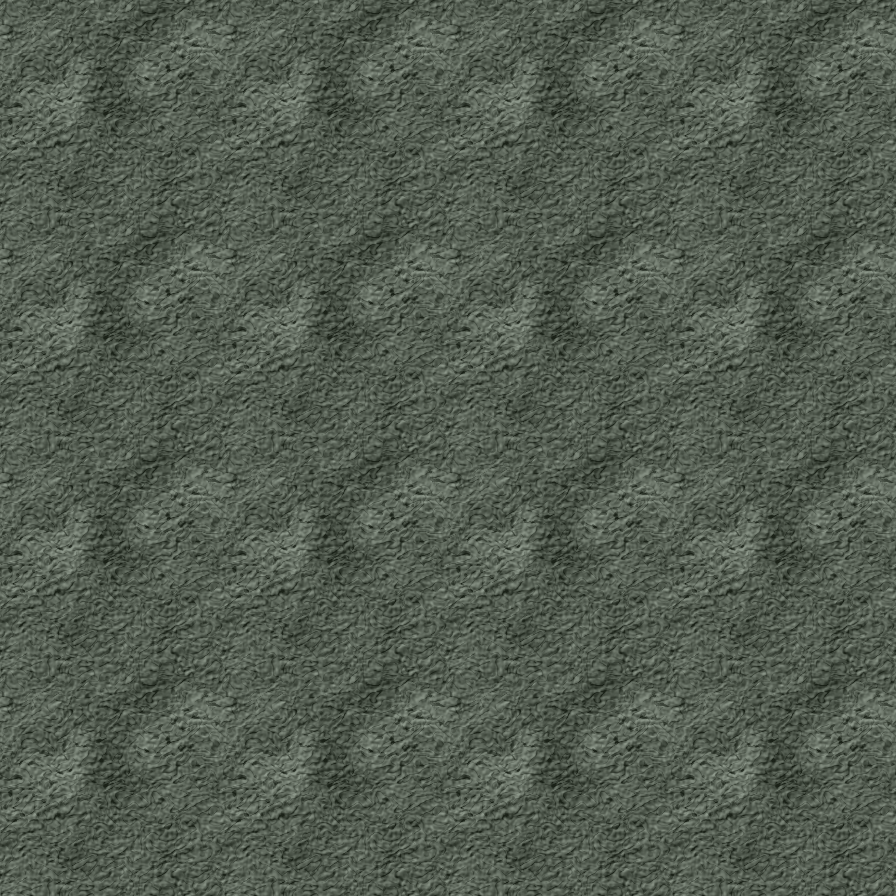
This texture is drawn by a three.js fragment shader. Its source:

```glsl
varying vec2 vUv;

float hash(vec2 p) {
  vec3 q = fract(p.xyx * vec3(0.1031, 0.1030, 0.0973));
  q += dot(q, q.yzx + 33.33);
  return fract((q.x + q.y) * q.z);
}

// Slope at a lattice corner, wrapped to the tile
float corner(vec2 cell, vec2 offset, vec2 cells) {
  float angle = 6.2832 * hash(floor(mod(cell + 0.5, cells)));
  return dot(vec2(cos(angle), sin(angle)), offset);
}

// Gradient noise around 0.5 with a whole number of cells per tile
float noise(vec2 p, vec2 cells) {
  p *= cells;
  vec2 i = floor(p), f = fract(p);
  vec2 u = f * f * f * (f * (f * 6.0 - 15.0) + 10.0);
  vec2 r = vec2(1.0, 0.0), up = vec2(0.0, 1.0);
  float low = mix(corner(i, f, cells), corner(i + r, f - r, cells), u.x);
  float high = mix(corner(i + up, f - up, cells), corner(i + 1.0, f - 1.0, cells), u.x);
  return 0.5 + 0.7 * mix(low, high, u.y);
}

float fbm(vec2 p, float cells) {
  float sum = 0.0, amp = 0.5;
  for (int i = 0; i < 4; i++) {
    sum += amp * noise(p, vec2(cells));
    cells *= 2.0;
    amp *= 0.5;
  }
  return sum / 0.9375;
}

// Integer skew keeps the slanted grain periodic
vec2 skew(vec2 p) {
  return vec2(p.x + p.y, 2.0 * p.y - p.x);
}

vec2 wrapOffset(vec2 p, vec2 center) {
  return fract(p - center + 0.5) - 0.5;
}

// Slanted patch with a fairly firm rim
float patchMask(vec2 p, vec2 center, vec2 radius, float slant) {
  vec2 d = wrapOffset(p, center);
  d.y -= slant * d.x;
  return 1.0 - smoothstep(0.6, 1.1, length(d / radius));
}

float height(vec2 p) {
  float grain = noise(skew(p), vec2(7.0, 19.0));
  float bumps = noise(p, vec2(29.0, 35.0));
  float grit = noise(p, vec2(53.0, 61.0));
  return 0.28 * grain + 0.4 * bumps + 0.5 * grit;
}

// Thin line where the noise crosses its middle value
float crack(vec2 p, vec2 cells, float width) {
  return 1.0 - smoothstep(0.0, width, abs(noise(p, cells) - 0.5));
}

void main() {
  vec2 tile = vUv * 4.0;
  vec2 warp = vec2(fbm(tile, 7.0), fbm(tile + 0.37, 7.0)) - 0.5;
  vec2 p = tile + 0.06 * warp;
  vec2 ragged = tile + 0.25 * warp;

  // Pale slabs, the second broken off along its right side
  float upperSlab = patchMask(ragged, vec2(0.82, 0.77), vec2(0.23, 0.12), 0.4);
  float lowerSlab = patchMask(ragged, vec2(0.22, 0.53), vec2(0.29, 0.17), 0.55);
  lowerSlab *= 1.0 - smoothstep(0.15, 0.18, wrapOffset(ragged, vec2(0.22, 0.53)).x);
  float slabs = max(upperSlab, lowerSlab);
  float ledge = patchMask(ragged, vec2(0.2, 0.84), vec2(0.36, 0.09), 0.4);

  // Dark hollows
  float hollows = patchMask(ragged, vec2(0.5, 0.62), vec2(0.12, 0.24), 0.0);
  hollows = max(hollows, patchMask(ragged, vec2(0.63, 0.89), vec2(0.24, 0.06), 0.5));
  hollows = max(hollows, patchMask(ragged, vec2(0.34, 0.21), vec2(0.09, 0.08), 0.4));
  hollows = max(hollows, patchMask(ragged, vec2(0.05, 0.44), vec2(0.08, 0.05), 0.0));

  // Broad tone and slanted streaks
  float tone = 0.62 + 0.36 * (fbm(p, 5.0) - 0.5);
  tone += 0.22 * (noise(skew(p), vec2(3.0, 8.0)) - 0.5);
  tone += 0.2 * slabs + 0.08 * ledge - 0.15 * hollows;

  // Relief lit from the upper left
  vec2 toLight = vec2(-0.003, 0.0045);
  tone += 1.3 * (height(p - toLight) - height(p + toLight));

  // Short sharp fissures and pits
  float broken = smoothstep(0.48, 0.56, noise(p, vec2(17.0)));
  tone -= 0.42 * broken * crack(skew(p), vec2(7.0, 13.0), 0.08);
  tone -= 0.28 * (1.0 - broken) * crack(p, vec2(19.0, 25.0), 0.07);
  float pits = smoothstep(0.65, 0.74, noise(p, vec2(33.0, 37.0)));
  tone -= pits * (0.2 + 0.3 * slabs);

  // Fine grain
  tone += 0.35 * (noise(tile + 0.013, vec2(67.0)) - 0.5);

  vec3 darkStone = vec3(0.15, 0.18, 0.14);
  vec3 paleStone = vec3(0.47, 0.51, 0.46);
  gl_FragColor = vec4(mix(darkStone, paleStone, clamp(tone, -0.15, 1.25)), 1.0);
}
```
